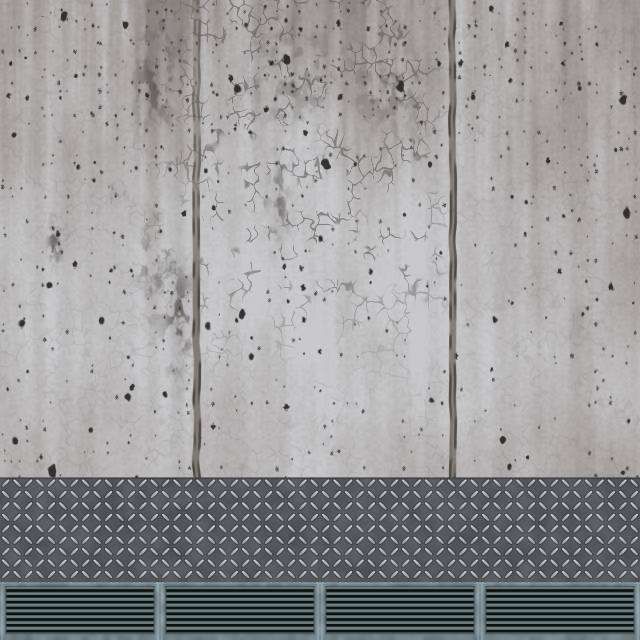
This texture is drawn by a WebGL 2 fragment shader. Its source:

```glsl
#version 300 es
precision highp float;
// Weathered concrete wall above a strip of tread plate and a row of louvre vents.
// Concrete layers value noise, streaks, cell cracks and hashed pits;
// the metal parts are repeated distance shapes.

uniform vec2 u_resolution;
out vec4 outColor;

// Layout, in canvas units
const float PLATE_TOP = 0.254;
const float PLATE_BOTTOM = 0.090;
const float SEAM_LEFT = 0.307;
const float SEAM_RIGHT = 0.707;
const float LUG_PITCH = 1.0 / 56.0;
const float VENT_COUNT = 4.0;
const float POST_HALF = 0.0098;
const float SLAT_LOW = 0.0105;
const float SLAT_HIGH = 0.083;
const float SLAT_COUNT = 8.0;

// Colours
const vec3 CONCRETE_LIGHT = vec3(0.79, 0.79, 0.80);
const vec3 CONCRETE_WARM = vec3(0.58, 0.555, 0.54);
const vec3 STAIN = vec3(0.36, 0.345, 0.335);
const vec3 PIT = vec3(0.13, 0.125, 0.12);
const vec3 GROOVE = vec3(0.48, 0.45, 0.425);
const vec3 PLATE = vec3(0.335, 0.345, 0.365);
const vec3 LUG = vec3(0.77, 0.77, 0.77);
const vec3 FRAME = vec3(0.44, 0.505, 0.525);
const vec3 SLAT = vec3(0.39, 0.47, 0.49);
const vec3 VENT_DARK = vec3(0.05, 0.07, 0.065);

vec2 hash2(vec2 p) {
  vec3 q = fract(p.xyx * vec3(0.1031, 0.1030, 0.0973));
  q += dot(q, q.yzx + 33.33);
  return fract((q.xx + q.yz) * q.zy);
}

float noise(vec2 p) {
  vec2 i = floor(p), f = fract(p);
  f = f * f * (3.0 - 2.0 * f);
  return mix(mix(hash2(i).x, hash2(i + vec2(1, 0)).x, f.x),
             mix(hash2(i + vec2(0, 1)).x, hash2(i + vec2(1, 1)).x, f.x), f.y);
}

float fbm(vec2 p) {
  float sum = 0.0, amp = 0.533;
  for (int i = 0; i < 4; i++) {
    sum += amp * noise(p);
    p = p * 2.03 + 17.3;
    amp *= 0.5;
  }
  return sum;
}

float blob(vec2 p, vec2 centre, vec2 radius) {
  vec2 d = (p - centre) / radius;
  return exp(-dot(d, d));
}

// Gap between the two nearest cell points: zero along the cracks
float crackGap(vec2 p) {
  vec2 cell = floor(p);
  float near = 9.0, next = 9.0;
  for (int y = -1; y <= 1; y++)
    for (int x = -1; x <= 1; x++) {
      vec2 id = cell + vec2(x, y);
      float d = length(id + hash2(id) - p);
      next = min(next, max(near, d));
      near = min(near, d);
    }
  return next - near;
}

// One jittered, ragged hole in some of the grid cells
float pits(vec2 p, float cells, float share, float size, float px) {
  vec2 q = p * cells, id = floor(q);
  vec2 h = hash2(id + cells), k = hash2(id + cells + 71.0);
  vec2 d = (fract(q) - 0.3 - 0.4 * h) * vec2(1.0, 0.75);
  float r = size * mix(0.35, 1.0, k.y * k.y);
  float ragged = length(d) + (noise(q * 9.0) - 0.5) * r * 0.9;
  float aa = px * cells;
  return step(k.x, share) * (1.0 - smoothstep(r - aa, r + aa, ragged));
}

vec3 addSeam(vec3 c, vec2 p, float x, float halfWidth, float depth, float px) {
  float d = p.x - x - (noise(vec2(p.y * 32.0, x * 40.0)) - 0.5) * 0.004;
  float groove = 1.0 - smoothstep(halfWidth - px, halfWidth + px, abs(d));
  float rim = 1.0 - smoothstep(0.0008, 0.0008 + 1.5 * px, abs(abs(d) - halfWidth * 0.7));
  float broken = smoothstep(0.2, 0.65, noise(vec2(p.y * 45.0, x * 90.0 + sign(d) * 5.0)));
  c = mix(c, GROOVE, groove * depth);
  return mix(c, STAIN * 0.75, rim * broken * depth);
}

vec3 concrete(vec2 p, float px) {
  float h = (p.y - PLATE_TOP) / (1.0 - PLATE_TOP);
  float grime = smoothstep(0.4, 1.1, h);
  float streak = fbm(vec2(p.x * 50.0, p.y * 1.8)) - 0.5;
  float tone = 0.16 + 0.55 * grime + 0.2 * smoothstep(0.68, 0.9, p.x)
    + 0.14 * (1.0 - smoothstep(0.0, 0.3, h)) + (fbm(p * vec2(8, 5)) - 0.5) * 0.75
    + streak * (0.45 + 0.9 * grime) + (noise(p * 240.0) - 0.5) * 0.16;
  vec3 c = mix(CONCRETE_LIGHT, CONCRETE_WARM, clamp(tone, 0.0, 1.15));

  // Worn patches beside the seams and down the centre
  float worn = blob(p, vec2(0.245, 0.885), vec2(0.03, 0.09))
    + blob(p, vec2(0.280, 0.50), vec2(0.022, 0.08)) + 0.6 * blob(p, vec2(0.235, 0.58), vec2(0.02, 0.07))
    + 0.5 * blob(p, vec2(0.46, 0.89), vec2(0.07, 0.09)) + 0.8 * blob(p, vec2(0.435, 0.68), vec2(0.014, 0.07))
    + 0.5 * blob(p, vec2(0.61, 0.86), vec2(0.06, 0.08)) + blob(p, vec2(0.085, 0.62), vec2(0.010, 0.04))
    + blob(p, vec2(0.18, 0.694), vec2(0.012, 0.014)) + blob(p, vec2(0.908, 0.508), vec2(0.010, 0.018));
  float flakes = smoothstep(0.46, 0.68, fbm(p * vec2(75, 50)));
  c = mix(c, STAIN, min(worn, 1.0) * (0.12 + 0.75 * flakes));

  // Short broken cracks
  vec2 bend = vec2(noise(p * 90.0), noise(p * 90.0 + 40.0)) * 0.012;
  float crack = 1.0 - smoothstep(0.03, 0.03 + 75.0 * px, crackGap((p + bend) * vec2(52, 40)));
  float zone = smoothstep(0.18, 0.36, p.x) * (1.0 - smoothstep(0.64, 0.72, p.x)) * smoothstep(0.2, 0.5, h);
  c = mix(c, STAIN, crack * smoothstep(0.48, 0.68, noise(p * 38.0)) * (0.1 + 0.5 * zone));

  float holes = max(pits(p, 17.0, 0.17, 0.11, px), pits(p, 37.0, 0.10 + 0.12 * grime, 0.14, px));
  holes = max(holes, 0.75 * pits(p, 80.0, 0.07 + 0.14 * grime + 0.3 * min(worn, 1.0), 0.2, px));
  c = mix(c, PIT, holes * 0.88);

  c = addSeam(c, p, SEAM_LEFT, 0.0055, mix(0.9, 0.45, smoothstep(0.5, 0.85, p.y)), px);
  return addSeam(c, p, SEAM_RIGHT, 0.0052, 0.85, px);
}

vec3 treadPlate(vec2 p, float px) {
  vec2 q = (p - vec2(0.0, PLATE_TOP)) / LUG_PITCH, id = floor(q), f = fract(q) - 0.5;
  float turn = mod(id.x + id.y, 2.0) * 2.0 - 1.0;
  vec2 r = vec2(f.x + turn * f.y, f.y - turn * f.x) * 0.7071;
  float d = length(vec2(max(abs(r.x) - 0.34, 0.0), r.y)) - 0.12 + 0.09 * abs(r.x);
  float aa = px / LUG_PITCH;
  vec3 c = PLATE * (0.85 + 0.3 * fbm(p * 45.0));
  c *= 1.0 - 0.3 * (1.0 - smoothstep(0.0, 0.16, d));
  c = mix(c, LUG * (0.9 + 0.5 * f.y), 1.0 - smoothstep(-aa * 0.6, aa * 0.6, d));
  c *= 0.65 + 0.35 * smoothstep(0.0, 0.004, PLATE_TOP - p.y);
  return c;
}

vec3 vents(vec2 p, float px) {
  float fromPost = abs(fract(p.x * VENT_COUNT + 0.5) - 0.5) / VENT_COUNT;
  float inside = min(fromPost - POST_HALF, min(p.y - SLAT_LOW, SLAT_HIGH - p.y));
  float s = fract((p.y - SLAT_LOW) / (SLAT_HIGH - SLAT_LOW) * SLAT_COUNT);
  float gap = smoothstep(0.06, 0.24, s) * (1.0 - smoothstep(0.5, 0.7, s));
  vec3 slats = mix(SLAT * (0.8 + 0.3 * s), VENT_DARK, gap);
  vec3 frame = FRAME * (0.9 + 0.2 * noise(p * vec2(90, 60)));
  frame *= 1.0 + 0.22 * (1.0 - smoothstep(0.0, 0.004, abs(fromPost - 0.003)));
  frame *= 1.0 - 0.4 * (1.0 - smoothstep(0.0, 0.003, abs(inside)));
  frame += 0.14 * (1.0 - smoothstep(0.0, 0.003, PLATE_BOTTOM - p.y));
  return mix(frame, slats, smoothstep(-px, px, inside));
}

void main() {
  vec2 p = gl_FragCoord.xy / u_resolution;
  float px = 1.0 / min(u_resolution.x, u_resolution.y);
  vec3 c = mix(vents(p, px), treadPlate(p, px), smoothstep(-px, px, p.y - PLATE_BOTTOM));
  c = mix(c, concrete(p, px), smoothstep(-px, px, p.y - PLATE_TOP));
  outColor = vec4(c, 1.0);
}
```
